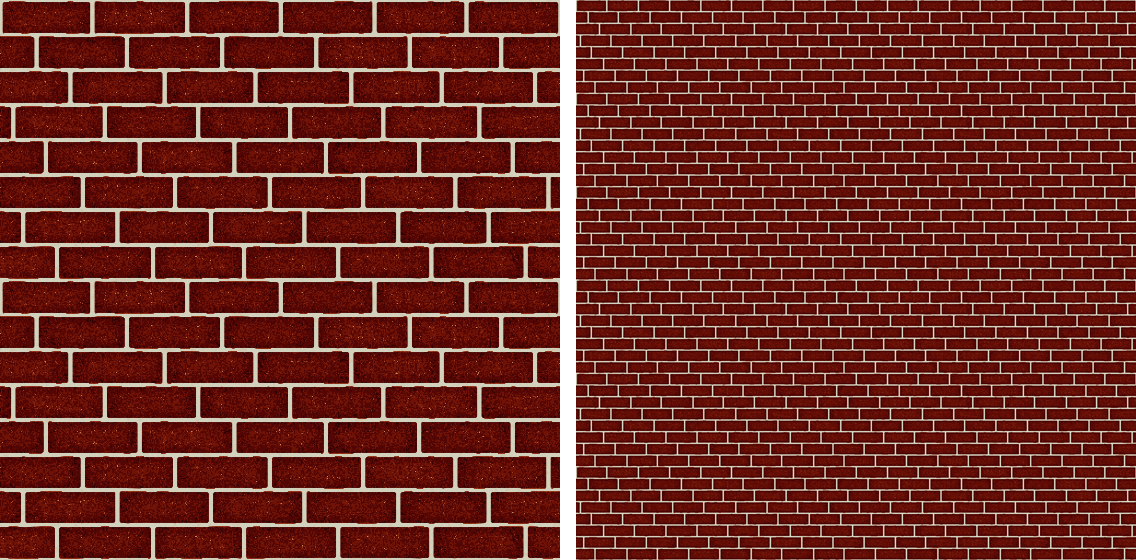
Left: one tile. Right: repeated 3 by 3.
Give the GLSL for this pattern, as a three.js fragment shader.

```glsl
// Dark red speckled brick wall in raked running bond with pale mortar joints.
varying vec2 vUv;

#define COLS 6.0
#define ROWS 16.0
#define CYCLE 8.0          // courses before the bond repeats
#define SHIFT 0.375        // sideways step per course, in bricks
#define JOINT 0.061        // half joint width, in course heights
#define JITTER 0.036       // wander of upright joints, in bricks
#define GRAIN 512.0        // speckles across the canvas
#define SMEAR 0.03         // how far clay spills into the joint
#define SOFT 0.014         // edge softness, in course heights

const vec3 MORTAR = vec3(0.82, 0.82, 0.74);
const vec3 CHAR = vec3(0.18, 0.006, 0.006);
const vec3 CLAY = vec3(0.33, 0.025, 0.018);
const vec3 RUST = vec3(0.44, 0.075, 0.022);
const vec3 ORANGE = vec3(0.62, 0.24, 0.12);
const vec3 SAND = vec3(0.80, 0.55, 0.37);

float hash(vec2 p) {
  vec3 q = fract(p.xyx * 0.1031);
  q += dot(q, q.yzx + 33.33);
  return fract((q.x + q.y) * q.z);
}

// Value noise that wraps after a whole number of cells.
float noise(vec2 p, vec2 period) {
  vec2 i = floor(p);
  vec2 f = fract(p);
  f = f * f * (3.0 - 2.0 * f);
  vec2 a = mod(i, period);
  vec2 b = mod(i + 1.0, period);
  return mix(mix(hash(a), hash(vec2(b.x, a.y)), f.x),
             mix(hash(vec2(a.x, b.y)), hash(b), f.x), f.y);
}

float jointAt(float k, float course) {
  return k + JITTER * (hash(vec2(mod(k, COLS) + 7.0, course + 19.0)) - 0.5);
}

float roundBox(vec2 p, vec2 extent, float radius) {
  vec2 q = abs(p) - extent + radius;
  return length(max(q, 0.0)) + min(max(q.x, q.y), 0.0) - radius;
}

vec3 clayColor(float tone) {
  vec3 c = mix(CHAR, CLAY, smoothstep(0.02, 0.2, tone));
  c = mix(c, RUST, smoothstep(0.46, 0.58, tone));
  return mix(c, ORANGE, 0.5 * smoothstep(0.82, 0.96, tone));
}

void main() {
  // Course, counted from the top
  float down = (1.0 - vUv.y) * ROWS;
  float course = mod(floor(down), CYCLE);
  float y = fract(down) - 0.5;

  // Brick between two wandering joints
  float x = vUv.x * COLS - SHIFT * course;
  float k = floor(x);
  if (x < jointAt(k, course)) k -= 1.0;
  else if (x > jointAt(k + 1.0, course)) k += 1.0;
  float left = jointAt(k, course);
  float right = jointAt(k + 1.0, course);
  float aspect = ROWS / COLS;
  vec2 local = vec2((x - 0.5 * (left + right)) * aspect, y);
  vec2 extent = vec2(0.5 * (right - left) * aspect, 0.5) - JOINT;

  // Clay spilling over the long edges
  float strip = course * 2.0 + step(0.0, y);
  float smear = smoothstep(0.7, 0.8, noise(vec2(vUv.x * 48.0, strip), vec2(48.0, 16.0)));
  float body = roundBox(local, extent, 0.06);
  float spill = roundBox(local, extent + vec2(0.0, SMEAR * smear), 0.06);

  // Mottled clay, brighter in the heart of each brick
  vec2 wrap = vec2(GRAIN, GRAIN * CYCLE / ROWS);
  vec2 cell = vUv * GRAIN - 0.5;
  float grain = noise(cell, wrap);
  float cloud = noise(vUv * 64.0, vec2(64.0, 32.0));
  vec2 depth = max(extent - abs(local), 0.0);
  float heart = smoothstep(-0.1, 0.6, depth.x) * smoothstep(-0.06, 0.34, depth.y);
  float kiln = hash(vec2(mod(k, COLS) + 31.0, course + 3.0)) - 0.5;
  float tone = grain * 0.85 + 0.3 * (heart - 0.55) + 0.08 * kiln + 0.12 * (cloud - 0.5);
  vec3 brick = clayColor(tone);

  // Sparse bright grit
  float grit = noise(cell + vec2(101.0, 57.0), wrap);
  float cut = mix(0.97, 0.92, heart) - 0.02 * kiln;
  vec3 gritColor = mix(ORANGE, SAND, smoothstep(cut + 0.025, cut + 0.06, grit));
  brick = mix(brick, gritColor, smoothstep(cut - 0.01, cut + 0.01, grit));

  // Lighter rim where clay has spilled
  vec3 rim = mix(RUST, ORANGE, 0.3 + 0.7 * grain);
  brick = mix(brick, rim, smear * smoothstep(-SOFT, SOFT, body));

  // Mortar with faint warm stains
  float stain = noise(vUv * 96.0, vec2(96.0, 48.0));
  vec3 mortar = MORTAR * (0.985 + 0.03 * grain);
  mortar = mix(mortar, SAND, 0.12 * smoothstep(0.75, 0.95, stain));

  gl_FragColor = vec4(mix(brick, mortar, smoothstep(-SOFT, SOFT, spill)), 1.0);
}
```
